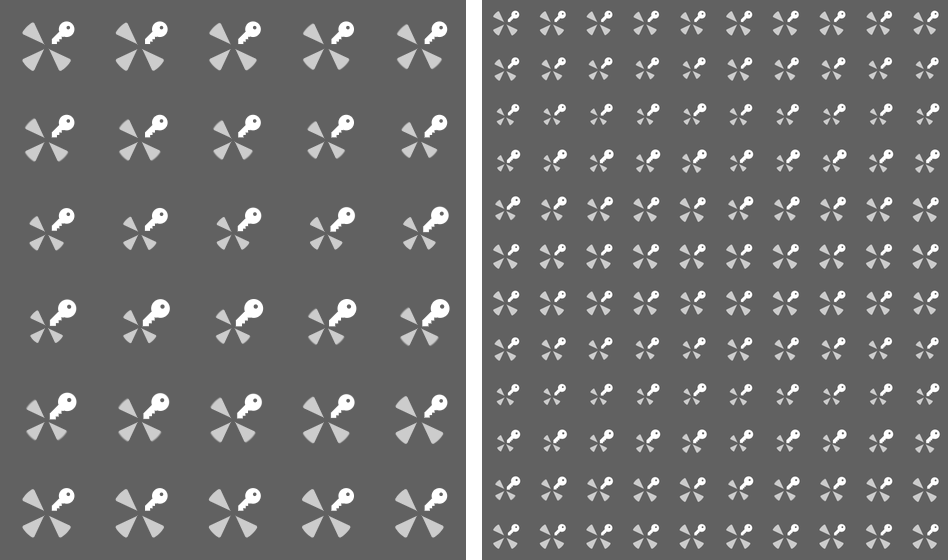
Left: one tile. Right: repeated 2 by 2.
Write a WebGL 2 fragment shader that draws this pattern.

```glsl
#version 300 es
precision highp float;
// A 5 by 6 grid of three-petal flowers with a key, pulsing in size from cell to cell.
uniform vec2 u_resolution;
out vec4 fragColor;

// Rises from 0 to 1 over up.x..up.y, falls back over down.x..down.y
float pulse(float t, vec2 up, vec2 down) {
  return smoothstep(up.x, up.y, t) - smoothstep(down.x, down.y, t);
}

// Three rounded wedges on the diagonals; the upper right quadrant stays free
float petals(vec2 p) {
  if (p.x > 0.0 && p.y > 0.0) return 9.0;
  p = abs(p);
  float along = (p.x + p.y) * 0.7071, across = abs(p.x - p.y) * 0.7071;
  float side = across * 0.94 - (along - 5.0) * 0.342;
  vec2 inset = vec2(side, length(p) - 38.6) + 3.0;
  return length(max(inset, 0.0)) + min(max(inset.x, inset.y), 0.0) - 3.0;
}

// Round head with a hole, diagonal shaft, stepped teeth on its lower side
float key(vec2 p) {
  float blade = 1e3;
  for (int i = 0; i < 4; i++) {
    vec2 tooth = vec2(-8.6, -15.2) + 3.3 * float(i);
    blade = min(blade, max(p.x - tooth.x, tooth.y - p.y));
  }
  blade = max(blade, max(-15.6 - p.x, (p.y - p.x - 7.2) * 0.7071));
  float head = length(p - vec2(4.7, 5.1)) - 10.7;
  float hole = length(p - vec2(7.0, 7.3)) - 2.4;
  return max(min(blade, head), -hole);
}

void main() {
  // Each cell spans 128 units; frames run left to right, top to bottom
  vec2 grid = gl_FragCoord.xy / u_resolution * vec2(5.0, 6.0);
  vec2 cell = floor(grid);
  vec2 p = (fract(grid) - 0.5) * 128.0;
  float frame = cell.x + 5.0 * (5.0 - cell.y);
  float pixel = 640.0 / u_resolution.x;

  // Average several moments so changing sizes leave soft edges
  float petalCover = 0.0, keyCover = 0.0;
  for (int i = 0; i < 8; i++) {
    float t = frame + (float(i) - 3.5) * 0.18;
    float petalSize = 1.0 - 0.33 * pulse(t, vec2(0.0, 12.5), vec2(15.0, 25.3));
    float keySize = 1.0 + 0.21 * pulse(t, vec2(10.0, 17.0), vec2(18.5, 25.0));
    float petalDist = petals(p / petalSize) * petalSize;
    float keyDist = key((p - vec2(22.8, 18.8)) / keySize) * keySize;
    petalCover += clamp(0.5 - petalDist / pixel, 0.0, 1.0) / 8.0;
    keyCover += clamp(0.5 - keyDist / pixel, 0.0, 1.0) / 8.0;
  }

  vec3 color = mix(vec3(0.38), vec3(0.8), petalCover);
  fragColor = vec4(mix(color, vec3(1.0), keyCover), 1.0);
}
```
